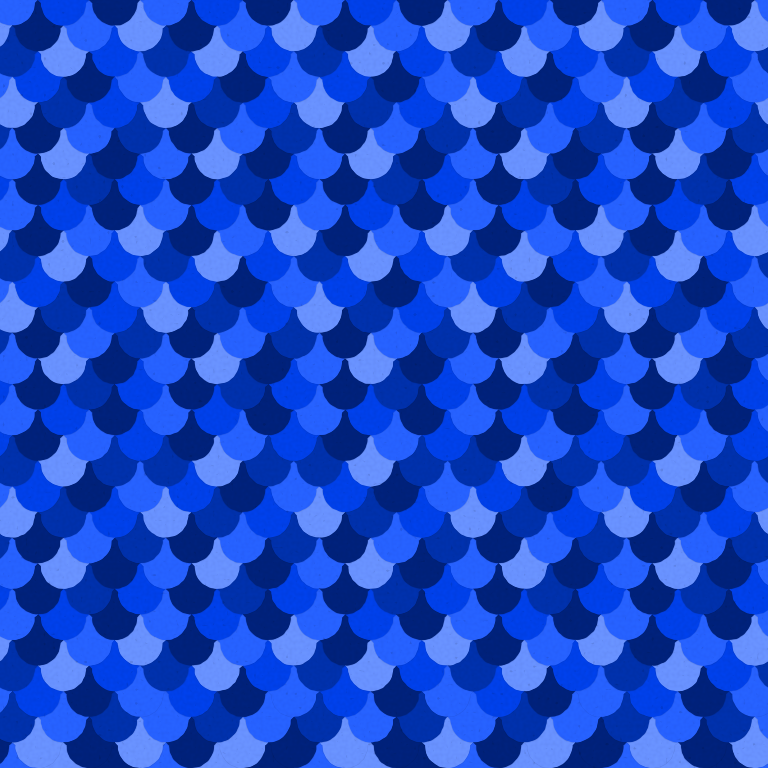
Reproduce this pattern procedurally as a Shadertoy shader.

```glsl
const float SCALES_ACROSS = 15.0;
const float ODD_ROW_OFFSET = 0.24;    // centre of the first scale in odd rows
const float EVEN_ROW_OFFSET = 0.74;
const float LOBE_RADIUS = 0.44;       // in scale widths
const float LOBE_DROP = 0.06;
const float EDGE_WOBBLE = 0.012;
const float WOBBLE_FREQUENCY = 9.0;
const float SEAM_WIDTH = 0.025;
const float SEAM_SHADE = 0.08;
const float GRAIN_FREQUENCY = 14.0;
const float GRAIN_STRENGTH = 0.045;
const float SPECK_STRENGTH = 0.10;

// Blues from dark to light
const vec3 PALETTE[5] = vec3[5](
    vec3(0.00, 0.13, 0.48), vec3(0.00, 0.19, 0.67), vec3(0.00, 0.25, 0.91),
    vec3(0.15, 0.38, 1.00), vec3(0.41, 0.57, 1.00));

// Colour indices: three columns by eight rows
const int MOTIF[24] = int[24](
    0, 1, 2,  3, 2, 0,  0, 3, 4,  1, 4, 2,
    2, 0, 3,  4, 1, 2,  0, 3, 1,  3, 4, 0);

vec2 hashGradient(vec2 cell) {
    vec3 h = fract(cell.xyx * vec3(0.1031, 0.1030, 0.0973));
    h += dot(h, h.yzx + 33.33);
    float angle = 6.2832 * fract((h.x + h.y) * h.z);
    return vec2(cos(angle), sin(angle));
}

float gradientNoise(vec2 p) {
    vec2 i = floor(p), f = fract(p);
    vec2 u = f * f * f * (f * (f * 6.0 - 15.0) + 10.0);
    vec2 e = vec2(1.0, 0.0);
    float a = dot(hashGradient(i), f);
    float b = dot(hashGradient(i + e.xy), f - e.xy);
    float c = dot(hashGradient(i + e.yx), f - e.yx);
    float d = dot(hashGradient(i + e.xx), f - e.xx);
    return mix(mix(a, b, u.x), mix(c, d, u.x), u.y);
}

vec3 scaleColor(int column, int row) {
    int c = (column + 3) % 3;
    int index = MOTIF[((row + 8) % 8) * 3 + c];
    // Rows that break the regular motif
    bool oddColumn = (column & 1) != 0;
    if (row == 18 && c == 2) index = 2;
    if (row == 19 && c == 2) index = 1;
    if (row == 29) index = oddColumn ? 3 : 1;
    if (row == 30) index = oddColumn ? 0 : 4;
    return PALETTE[index];
}

// Round lobe joined to a diamond, which forms the shoulders and peak
float scaleDistance(vec2 p) {
    float lobe = length(p - vec2(0.0, LOBE_DROP)) - LOBE_RADIUS;
    float diamond = (abs(p.x) + abs(p.y) - 0.5) * 0.7071;
    return min(lobe, diamond);
}

void mainImage(out vec4 fragColor, in vec2 fragCoord) {
    // Scale widths, with y running down
    vec2 p = vec2(fragCoord.x, iResolution.y - fragCoord.y) / iResolution.y * SCALES_ACROSS;
    float pixel = SCALES_ACROSS / iResolution.y;

    vec2 w = p * WOBBLE_FREQUENCY;
    vec2 q = p + EDGE_WOBBLE * vec2(gradientNoise(w), gradientNoise(w + 57.3));

    // Paint from the lowest overlapping row up to the front row
    int firstRow = int(floor(q.y * 2.0));
    vec3 color = vec3(0.0);
    for (int i = 2; i >= 0; i--) {
        int row = firstRow + i;
        float offset = (row & 1) != 0 ? ODD_ROW_OFFSET : EVEN_ROW_OFFSET;
        float column = floor(q.x - offset + 0.5);
        vec2 center = vec2(column + offset, 0.5 * float(row) - 0.5);
        float d = scaleDistance(q - center);
        float cover = i == 2 ? 1.0 : 1.0 - smoothstep(-0.6 * pixel, 0.6 * pixel, d);
        float seam = i == 2 ? 0.0 : SEAM_SHADE * (1.0 - smoothstep(0.0, SEAM_WIDTH, d));
        color = mix(color * (1.0 - seam), scaleColor(int(column), row), cover);
    }

    // Fine grain and sparse dark specks
    float grain = gradientNoise(p * GRAIN_FREQUENCY);
    float specks = smoothstep(0.38, 0.6, gradientNoise(p * GRAIN_FREQUENCY * 0.8 + 91.7));
    color *= 1.0 + GRAIN_STRENGTH * grain - SPECK_STRENGTH * specks;
    fragColor = vec4(clamp(color, 0.0, 1.0), 1.0);
}
```
